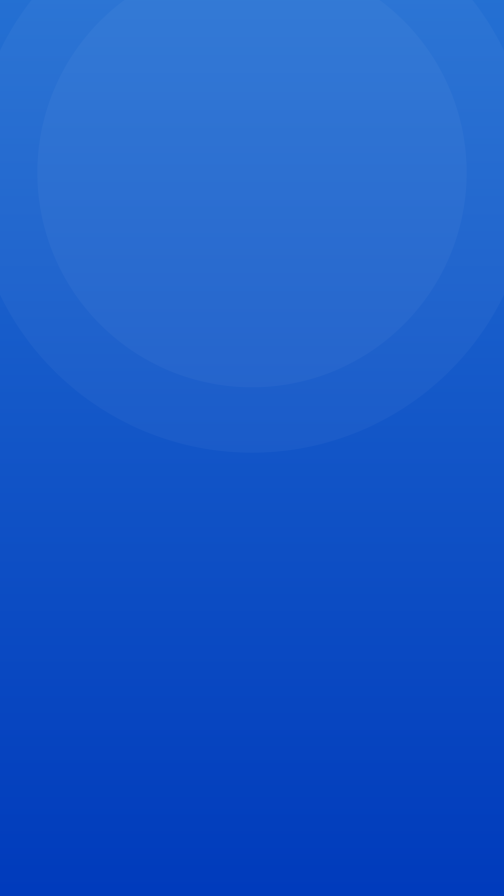
Reproduce this background procedurally as a WebGL 1 fragment shader.

```glsl
precision highp float;
// A vertical blue gradient, deep at the bottom and brighter at the top, under
// two concentric translucent white discs that run past the upper edges.
// Each disc is a circle distance function with a one-pixel soft edge.

uniform vec2 u_resolution;

const vec3 DEEP_BLUE = vec3(0.0, 0.230, 0.735);
const vec3 BRIGHT_BLUE = vec3(0.142, 0.438, 0.825);
const vec3 VEIL_COLOR = vec3(1.0);
const float VEIL_OPACITY = 0.035;

// Disc geometry, in canvas widths; the centre height is a share of the canvas
const float CENTER_HEIGHT = 0.8073;
const float INNER_RADIUS = 0.4259;
const float OUTER_RADIUS = 0.5556;

// Soft coverage of a disc centred on the origin
float discMask(vec2 p, float radius, float pixel) {
  return 1.0 - smoothstep(-0.75 * pixel, 0.75 * pixel, length(p) - radius);
}

// Lays one translucent disc over a colour
vec3 addVeil(vec3 base, vec2 p, float radius, float pixel) {
  return mix(base, VEIL_COLOR, VEIL_OPACITY * discMask(p, radius, pixel));
}

void main() {
  float pixel = 1.0 / u_resolution.x;
  vec2 uv = gl_FragCoord.xy / u_resolution;
  vec2 center = vec2(0.5, CENTER_HEIGHT) * u_resolution;
  vec2 p = (gl_FragCoord.xy - center) * pixel;

  // Background gradient
  vec3 color = mix(DEEP_BLUE, BRIGHT_BLUE, uv.y);

  // Overlapping discs
  color = addVeil(color, p, OUTER_RADIUS, pixel);
  color = addVeil(color, p, INNER_RADIUS, pixel);

  gl_FragColor = vec4(color, 1.0);
}
```
